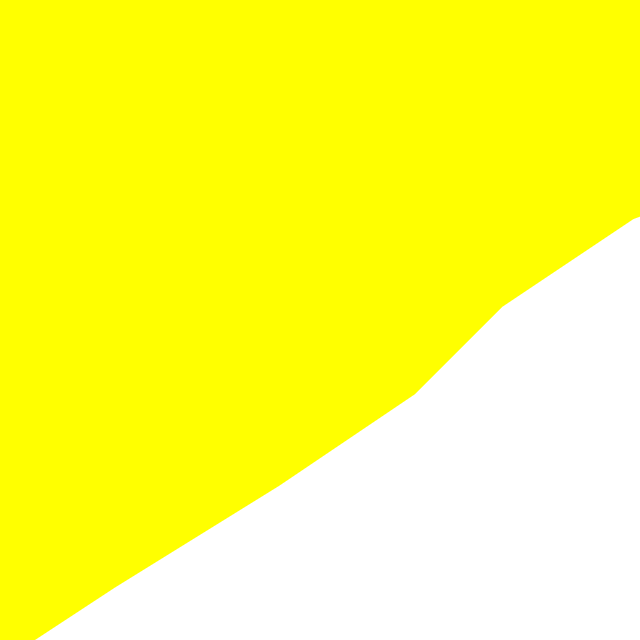
A WebGL 1 fragment shader for this background:

```glsl
precision highp float;
// A flat yellow field above a white lower right corner.
// The border is a rising polyline, summed from clamped linear ramps,
// and smoothed over about one pixel measured across the edge.

uniform vec2 u_resolution;

#define YELLOW vec3(1.0, 1.0, 0.0)
#define WHITE vec3(1.0)
// Corners of the border, left to right
#define START vec2(0.0, -0.0359)
#define BEND_1 vec2(0.1797, 0.082)
#define BEND_2 vec2(0.4362, 0.2409)
#define BEND_3 vec2(0.6484, 0.3841)
#define BEND_4 vec2(0.7852, 0.5208)
#define BEND_5 vec2(0.9896, 0.6576)
#define END vec2(1.0, 0.6615)

// Height gained between two corners, up to position x
float rise(float x, vec2 a, vec2 b) {
  return (b.y - a.y) * clamp((x - a.x) / (b.x - a.x), 0.0, 1.0);
}

// Height of the border at position x
float borderHeight(float x) {
  return START.y
    + rise(x, START, BEND_1)
    + rise(x, BEND_1, BEND_2)
    + rise(x, BEND_2, BEND_3)
    + rise(x, BEND_3, BEND_4)
    + rise(x, BEND_4, BEND_5)
    + rise(x, BEND_5, END);
}

void main() {
  vec2 uv = gl_FragCoord.xy / u_resolution;
  float pixel = 1.0 / min(u_resolution.x, u_resolution.y);

  // Distance across the border, corrected for its local slope
  float slope = (borderHeight(uv.x + pixel) - borderHeight(uv.x - pixel)) / (2.0 * pixel);
  float distance = (uv.y - borderHeight(uv.x)) / sqrt(1.0 + slope * slope);

  float yellowCover = clamp(distance / pixel + 0.5, 0.0, 1.0);
  gl_FragColor = vec4(mix(WHITE, YELLOW, yellowCover), 1.0);
}
```
